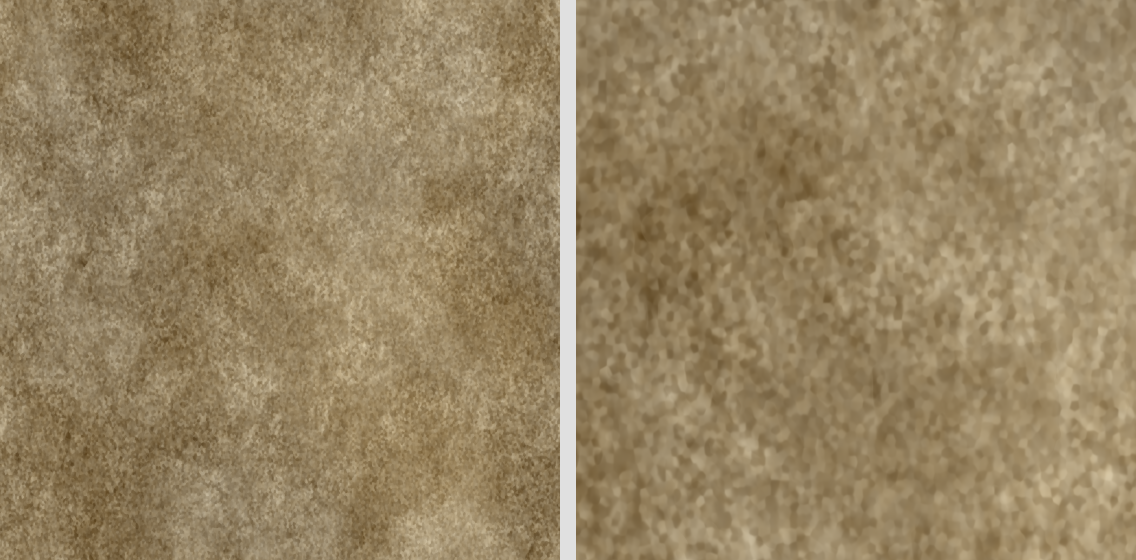
Left: the whole. Right: its middle third, enlarged.
This texture is drawn by a three.js fragment shader. Its source:

```glsl
varying vec2 vUv;

vec3 hash3(vec2 p) {
  vec3 q = fract(p.xyx * vec3(0.1031, 0.1030, 0.0973));
  q += dot(q, q.yxz + 33.33);
  return fract((q.xxy + q.yzz) * q.zyx);
}

// Soft cellular noise in -0.5..0.5: scattered points blend their random values.
float cells(vec2 uv, vec2 count, float seed) {
  vec2 p = uv * count;
  vec2 id = floor(p);
  vec2 f = p - id;
  float total = 0.0;
  float weights = 0.0;
  for (int y = -1; y <= 1; y++) {
    for (int x = -1; x <= 1; x++) {
      vec2 offset = vec2(float(x), float(y));
      vec3 h = hash3(mod(id + offset, count) + seed);
      vec2 d = offset + 0.1 + 0.8 * h.xy - f;
      float w = exp(-5.0 * dot(d, d));
      total += w * h.z;
      weights += w;
    }
  }
  return total / weights - 0.5;
}

// Wrapping octaves of cellular noise, each finer and weaker.
float clouds(vec2 uv, vec2 count, float seed) {
  float sum = 0.0;
  float amplitude = 1.0;
  for (int i = 0; i < 5; i++) {
    sum += amplitude * cells(uv, count, seed);
    count *= 2.0;
    seed += 17.0;
    amplitude *= 0.66;
  }
  return sum;
}

// Whole-period sines bend the patches without breaking the tiling.
vec2 bend(vec2 uv) {
  vec2 a = 6.2831853 * uv;
  return uv + 0.018 * sin(a.yx * vec2(2.0, 3.0) + vec2(1.0, 4.0) + sin(a * 3.0))
            + 0.005 * sin(a.yx * vec2(9.0, 7.0) + 2.0 * sin(a * 5.0));
}

void main() {
  vec2 uv = bend(vUv);

  // Broad stains and smaller mottling
  float stain = clouds(uv, vec2(4.0, 3.0), 11.0);
  float mottle = clouds(uv, vec2(18.0, 13.0), 143.0);
  float streak = cells(uv, vec2(44.0, 11.0), 71.0);

  // Fine grain, slightly taller than wide
  float grain = 0.15 * cells(vUv, vec2(256.0, 210.0), 5.0)
              + 0.08 * cells(vUv, vec2(150.0, 100.0), 37.0)
              + 0.05 * cells(vUv, vec2(84.0, 50.0), 59.0);

  // Grit gathers in uneven areas; worn flakes have crisper edges
  float rough = smoothstep(-0.25, 0.35, mottle - 0.4 * stain);
  float flake = smoothstep(0.22, 0.34, mottle + 0.5 * stain + 0.25 * streak);
  float pit = smoothstep(0.22, 0.42, cells(vUv, vec2(128.0, 80.0), 91.0))
            * smoothstep(0.0, 0.4, -stain - 0.5 * mottle);

  float tone = 0.14 * stain + 0.045 * mottle + 0.025 * streak
             + grain * (0.8 + 0.4 * rough) + 0.018 * flake - 0.06 * pit;

  // Warm brown drifts against grey olive
  float warmth = cells(uv, vec2(3.0, 3.0), 203.0)
               + 0.5 * cells(uv, vec2(8.0, 7.0), 229.0)
               + 0.4 * cells(vUv, vec2(170.0, 128.0), 241.0) - 0.3 * stain;

  vec3 plaster = vec3(0.598, 0.525, 0.395);
  vec3 color = plaster + tone * vec3(1.0, 1.07, 1.1) + warmth * vec3(0.02, -0.004, -0.045);
  gl_FragColor = vec4(clamp(color, 0.0, 1.0), 1.0);
}
```
